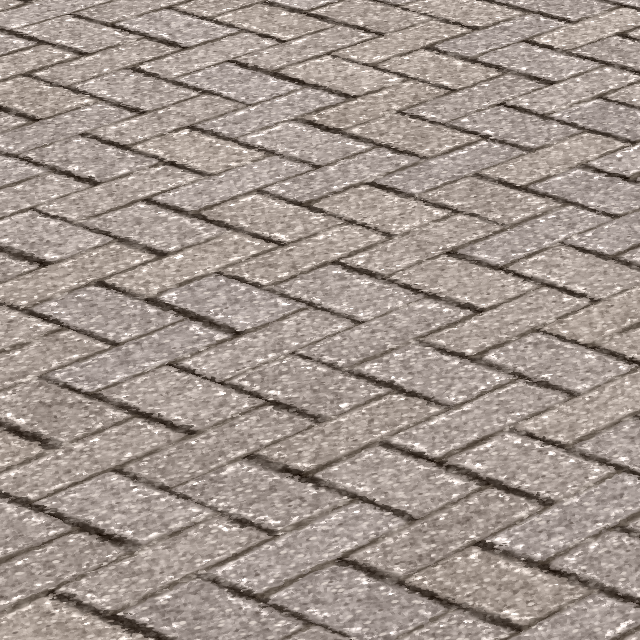
A three.js fragment shader for this texture:

```glsl
varying vec2 vUv;

float hash(vec2 p) {
  return fract(sin(dot(p, vec2(127.1, 311.7))) * 43758.55);
}

// Cellular noise: distance to the nearest point, and that point's random value
vec2 cellular(vec2 p) {
  vec2 base = floor(p);
  vec2 nearest = vec2(9.0, 0.0);
  for (int y = -1; y <= 1; y++) {
    for (int x = -1; x <= 1; x++) {
      vec2 id = base + vec2(float(x), float(y));
      vec2 point = id + vec2(hash(id), hash(id + 37.3));
      float dist = length(p - point);
      if (dist < nearest.x) nearest = vec2(dist, hash(id + 71.9));
    }
  }
  return nearest;
}

// Soft light and dark blotches around zero
float blotches(vec2 p) {
  vec2 c = cellular(p);
  return (c.y - 0.5) * (1.0 - smoothstep(0.1, 1.0, c.x));
}

// Projects the canvas onto the ground, in units of one brick width
vec2 groundPoint(vec2 uv) {
  vec2 across = vec2(3.022, 0.352) - 0.17 * uv;
  vec2 away = vec2(1.452, 2.732) - uv;
  vec2 target = 14.0 * uv - vec2(8.690, 3.492);
  float det = across.x * away.y - away.x * across.y;
  float s = (target.x * away.y - away.x * target.y) / det;
  float t = (across.x * target.y - target.x * across.y) / det;
  return vec2(1.0 + s - 2.0 * t, 0.5 + s + 2.0 * t);
}

float sineLayers(vec2 p) {
  return sin(p.x * 1.7 + 2.0 * sin(p.y * 0.9)) * 0.5
       + sin(p.y * 3.1 + 1.5 * sin(p.x * 2.3)) * 0.3
       + sin((p.x + p.y) * 5.3 + sin(p.x * 4.1)) * 0.2;
}

void main() {
  vec2 ground = groundPoint(vUv);

  // Surface grain
  float coarse = blotches(ground * 8.0);
  float fine = blotches(ground * 17.0 + 5.0);
  float grit = blotches(vUv * 150.0);
  float patches = sineLayers(ground);
  float filling = sineLayers(ground * 2.6 + 9.0);

  // Herringbone: each row of two-by-one bricks steps over by one
  vec2 cell = floor(ground);
  float phase = mod(cell.x - cell.y, 4.0);
  bool lengthwise = phase < 1.5;
  vec2 corner = cell - (lengthwise ? vec2(phase, 0.0) : vec2(0.0, 3.0 - phase));
  vec2 size = lengthwise ? vec2(2.0, 1.0) : vec2(1.0, 2.0);
  vec2 shift = vec2(hash(corner + 11.0), hash(corner + 23.0)) - 0.5;

  // Chipped, slightly rounded brick outline
  vec2 local = ground - corner - size * 0.5 - vec2(-0.008, 0.015) - shift * 0.06;
  local += 0.03 * shift.x * local.yx;
  vec2 halfSize = size * 0.5 - vec2(0.046, 0.054) - 0.012 * filling;
  vec2 excess = abs(local) - halfSize;
  vec2 outer = excess + 0.09;
  float edge = length(max(outer, 0.0)) + min(max(outer.x, outer.y), 0.0) - 0.09;
  edge += 0.11 * coarse + 0.10 * fine + 0.05 * grit;

  // Stone
  vec3 stone = mix(vec3(0.675, 0.623, 0.585), vec3(0.66, 0.615, 0.595), hash(corner + 3.7));
  stone += (hash(corner + 51.0) - 0.5) * 0.05 + 0.015 * patches + 0.04 * (vUv.y - 0.5);
  stone += 0.16 * coarse + 0.20 * fine + 0.19 * grit;

  // Pale aggregate and dark pits
  vec2 speck = cellular(ground * 6.5 + 13.0);
  float pale = step(0.62, speck.y) * (1.0 - smoothstep(0.10, 0.30, speck.x + 0.2 * fine));
  float pit = step(speck.y, 0.07) * (1.0 - smoothstep(0.08, 0.24, speck.x));
  stone = mix(stone, vec3(0.90, 0.855, 0.82), pale * (0.3 + 0.6 * speck.y));
  stone = mix(stone, vec3(0.38, 0.33, 0.30), pit * 0.7);

  // Worn rim with broken light chips
  float rim = smoothstep(-0.16, -0.05, edge);
  stone += rim * (0.01 + 0.45 * max(coarse + fine + 0.5 * grit, 0.0));

  // Joints: deep shade on the sides that face the viewer, sand elsewhere
  float shade = smoothstep(-0.03, 0.03, excess.y - excess.x);
  vec3 joint = mix(vec3(0.37, 0.325, 0.285), vec3(0.225, 0.185, 0.155), shade);
  joint += 0.07 * filling + 0.16 * coarse + 0.16 * fine + 0.16 * grit;

  // Crumbs and sand interrupt the joints
  float depth = 1.0 - 0.5 * smoothstep(0.15, 0.8, filling + coarse) * (1.0 - 0.5 * shade);
  vec3 color = mix(stone, joint, smoothstep(-0.045, 0.035, edge) * depth);
  gl_FragColor = vec4(clamp(color, 0.0, 1.0), 1.0);
}
```
